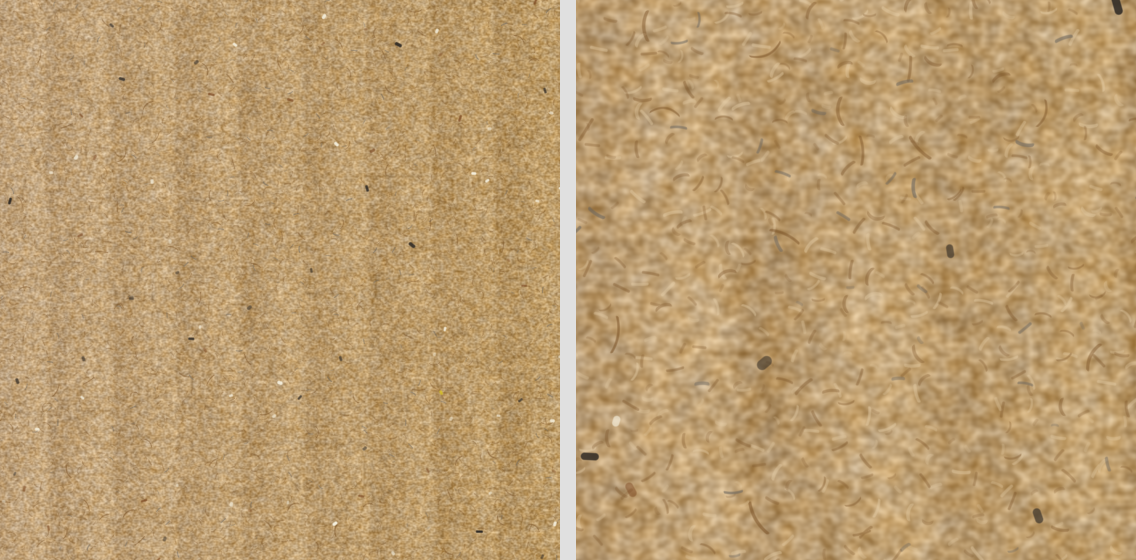
Left, the full canvas; right, a detail of the centre.
This texture is drawn by a WebGL 1 fragment shader. Its source:

```glsl
precision highp float;
// Corrugated cardboard: soft vertical flutes under grainy kraft paper with fibres and specks.

uniform vec2 u_resolution;

const float FLUTE_PITCH = 0.1146;
const float FLUTE_START = 0.087;
const float FLUTE_LEAN = 0.009;

const vec3 KRAFT_LEFT = vec3(0.750, 0.633, 0.478);
const vec3 KRAFT_RIGHT = vec3(0.727, 0.598, 0.397);
const vec3 FIBRE_BROWN = vec3(0.48, 0.32, 0.15);
const vec3 FIBRE_PALE = vec3(0.90, 0.81, 0.66);
const vec3 FIBRE_GREY = vec3(0.42, 0.40, 0.37);
const vec3 SPECK_DARK = vec3(0.18, 0.16, 0.14);
const vec3 SPECK_RUST = vec3(0.48, 0.27, 0.12);
const vec3 SPECK_WHITE = vec3(0.96, 0.94, 0.87);
const vec3 SPECK_YELLOW = vec3(0.86, 0.78, 0.12);

vec2 hash2(vec2 p) {
  vec3 q = fract(vec3(p.xyx) * vec3(0.1031, 0.1030, 0.0973));
  q += dot(q, q.yzx + 33.33);
  return fract((q.xx + q.yz) * q.zy);
}

float cornerSlope(vec2 cell, vec2 corner, vec2 f) {
  float angle = 6.2832 * hash2(cell + corner).x;
  return dot(vec2(cos(angle), sin(angle)), f - corner);
}

float gradientNoise(vec2 p) {
  vec2 cell = floor(p);
  vec2 f = p - cell;
  vec2 w = f * f * f * (f * (f * 6.0 - 15.0) + 10.0);
  float low = mix(cornerSlope(cell, vec2(0.0, 0.0), f), cornerSlope(cell, vec2(1.0, 0.0), f), w.x);
  float high = mix(cornerSlope(cell, vec2(0.0, 1.0), f), cornerSlope(cell, vec2(1.0, 1.0), f), w.x);
  return mix(low, high, w.y);
}

// Brightness of the flutes: a slow rise, then a quick fall at each ridge
float fluteTone(vec2 uv) {
  float wobble = 0.003 * gradientNoise(uv * vec2(5.0, 7.0) + 40.0);
  float x = (uv.x - FLUTE_START - FLUTE_LEAN * (1.0 - uv.y) + wobble) / FLUTE_PITCH;
  float t = fract(x);
  float wave = smoothstep(0.02, 0.85, t) - smoothstep(0.88, 1.0, t);
  float strength = 0.85 + 0.6 * gradientNoise(vec2(x * 0.7, uv.y * 3.0) + 20.0);
  return (wave - 0.5) * strength;
}

// Paper grain: slightly flattened noise from blotches down to fine tooth
float grainTone(vec2 uv) {
  vec2 p = uv * vec2(1.0, 1.2);
  return 0.045 * gradientNoise(p * 17.0 + 9.0)
       + 0.080 * gradientNoise(p * 59.0 + 31.0)
       + 0.135 * gradientNoise(p * 127.0 + 57.0)
       + 0.125 * gradientNoise(p * 211.0 + 83.0);
}

// Coverage of scattered strokes, at most one per grid cell; bend 0 is straight
float strokes(vec2 uv, float cells, float density, float halfLength, float radius, float bend, float seed) {
  float blur = 1.0 / u_resolution.y;
  vec2 home = floor(uv * cells);
  float cover = 0.0;
  for (int j = -1; j <= 1; j++) {
    for (int i = -1; i <= 1; i++) {
      vec2 cell = home + vec2(float(i), float(j));
      vec2 place = hash2(cell + seed);
      vec2 look = hash2(cell + seed + 71.3);
      vec2 form = hash2(cell + seed + 137.9);
      float angle = 3.1416 * look.x;
      vec2 axis = normalize(vec2(cos(angle), 0.75 * sin(angle)));
      vec2 d = uv - (cell + place) / cells;
      vec2 q = vec2(dot(d, axis), dot(d, vec2(-axis.y, axis.x)));
      float reach = halfLength * mix(0.3, 1.0, form.x);
      q.y += bend * (form.y - 0.5) * q.x * q.x / reach;
      q.x -= clamp(q.x, -reach, reach);
      float r = radius * mix(0.6, 1.0, form.y);
      float ink = 1.0 - smoothstep(r - blur, r + blur, length(q));
      float present = step(look.y, density);
      cover = max(cover, ink * present * mix(0.45, 1.0, form.x));
    }
  }
  return cover;
}

void main() {
  vec2 uv = gl_FragCoord.xy / u_resolution.y;

  // Base paper, greyer on the left and warmer on the right
  vec3 color = mix(KRAFT_LEFT, KRAFT_RIGHT, clamp(uv.x, 0.0, 1.0));
  color += 0.056 * fluteTone(uv) * vec3(1.0, 1.05, 1.0);
  color += grainTone(uv) * vec3(0.95, 1.05, 1.15);

  // Patches of warmer and cooler pulp
  float warmth = 0.06 * gradientNoise(uv * 41.0 + 15.0) + 0.09 * gradientNoise(uv * 97.0 + 65.0);
  color += warmth * vec3(0.25, -0.10, -0.65);

  // Embedded fibres
  color = mix(color, FIBRE_PALE, 0.45 * strokes(uv, 56.0, 0.60, 0.005, 0.0011, 0.6, 11.0));
  color = mix(color, FIBRE_BROWN, 0.40 * strokes(uv, 60.0, 0.60, 0.005, 0.0010, 0.6, 203.0));
  color = mix(color, FIBRE_BROWN, 0.58 * strokes(uv, 25.0, 0.30, 0.011, 0.0011, 0.8, 307.0));
  color = mix(color, FIBRE_GREY, 0.60 * strokes(uv, 30.0, 0.26, 0.005, 0.0011, 0.4, 419.0));

  // Sparse specks of recycled pulp
  color = mix(color, SPECK_RUST, 0.75 * strokes(uv, 13.0, 0.12, 0.004, 0.0024, 0.0, 523.0));
  color = mix(color, SPECK_DARK, 1.00 * strokes(uv, 12.0, 0.20, 0.004, 0.0032, 0.0, 617.0));
  color = mix(color, SPECK_WHITE, 1.00 * strokes(uv, 14.0, 0.18, 0.002, 0.0032, 0.0, 733.0));
  color = mix(color, SPECK_YELLOW, 0.90 * strokes(uv, 5.0, 0.05, 0.002, 0.0030, 0.0, 829.0));

  gl_FragColor = vec4(clamp(color, 0.0, 1.0), 1.0);
}
```
